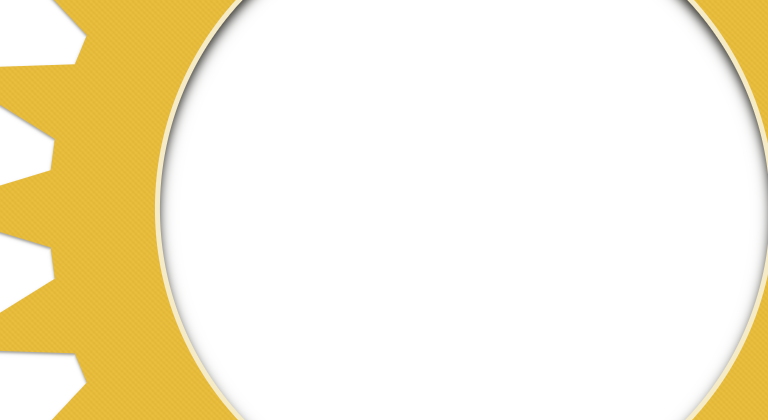
A WebGL 2 fragment shader for this background:

```glsl
#version 300 es
precision highp float;
// A golden gear, larger than the canvas, with a cream-rimmed round window.
// The teeth come from folding the angle around the hub into one notch; soft
// shadows reuse the same distance functions, shifted downwards.

uniform vec2 u_resolution;
out vec4 outColor;

const vec3 WHITE = vec3(1.0);
const vec3 GOLD = vec3(0.902, 0.733, 0.235);
const vec3 CREAM = vec3(0.965, 0.920, 0.780);
const vec3 SHADE = vec3(0.03, 0.025, 0.0);

// All lengths are in canvas heights.
const vec2 HUB = vec2(1.107, 0.5028);
const float WINDOW_RADIUS = 0.7262;
const float RIM_RADIUS = 0.7381;
const float ROOT_RADIUS = 0.9898;
const float NOTCH_HALF_WIDTH = 0.0375;
const float NOTCH_SPLAY = 0.426;
const float TOOTH_COUNT = 24.0;

float circleDistance(vec2 p, float radius) {
    return length(p) - radius;
}

// Negative on the gear, positive in the flared gaps between its teeth.
float gearDistance(vec2 p, float rootRadius, float halfWidth, float splay, float count) {
    float sector = 6.2831853 / count;
    float angle = mod(atan(p.y, p.x), sector) - 0.5 * sector;
    vec2 q = length(p) * vec2(cos(angle), abs(sin(angle)));
    q -= vec2(rootRadius, halfWidth);
    float side = dot(q, vec2(-sin(splay), cos(splay)));
    return -max(-q.x, side);
}

// Antialiased coverage of the region where the distance is negative.
float coverage(float dist, float pixel) {
    return clamp(0.5 - dist / pixel, 0.0, 1.0);
}

// Smooth falloff resembling the edge of a blurred shape.
float softShadow(float dist, float blur) {
    return 1.0 / (1.0 + exp(clamp(1.7 * dist / blur, -30.0, 30.0)));
}

// Fine diagonal ribs, broken into small dashes.
float weave(vec2 p, float frequency) {
    vec2 phase = 6.2831853 * frequency * p;
    return 0.7 * sin(phase.x + phase.y) + 0.3 * sin(phase.x - phase.y);
}

void main() {
    float pixel = 1.0 / u_resolution.y;
    vec2 p = gl_FragCoord.xy * pixel - HUB;

    // White ground with the faint shadow of the teeth
    float castGear = gearDistance(p + vec2(0.0, 0.0045), ROOT_RADIUS,
                                  NOTCH_HALF_WIDTH, NOTCH_SPLAY, TOOTH_COUNT);
    vec3 color = mix(WHITE, SHADE, 0.38 * softShadow(castGear, 0.0035));

    // Textured gear body
    float gear = gearDistance(p, ROOT_RADIUS, NOTCH_HALF_WIDTH, NOTCH_SPLAY, TOOTH_COUNT);
    vec3 body = GOLD + 0.016 * weave(p, 75.0);
    color = mix(color, body, coverage(gear, pixel));

    // Cream rim
    color = mix(color, CREAM, coverage(circleDistance(p, RIM_RADIUS), pixel));

    // Window, shaded by its rim most strongly along the top
    float castRim = -circleDistance(p + vec2(0.0, 0.016), WINDOW_RADIUS);
    vec3 window = mix(WHITE, SHADE, 0.84 * softShadow(castRim, 0.0135));
    color = mix(color, window, coverage(circleDistance(p, WINDOW_RADIUS), pixel));

    outColor = vec4(color, 1.0);
}
```
